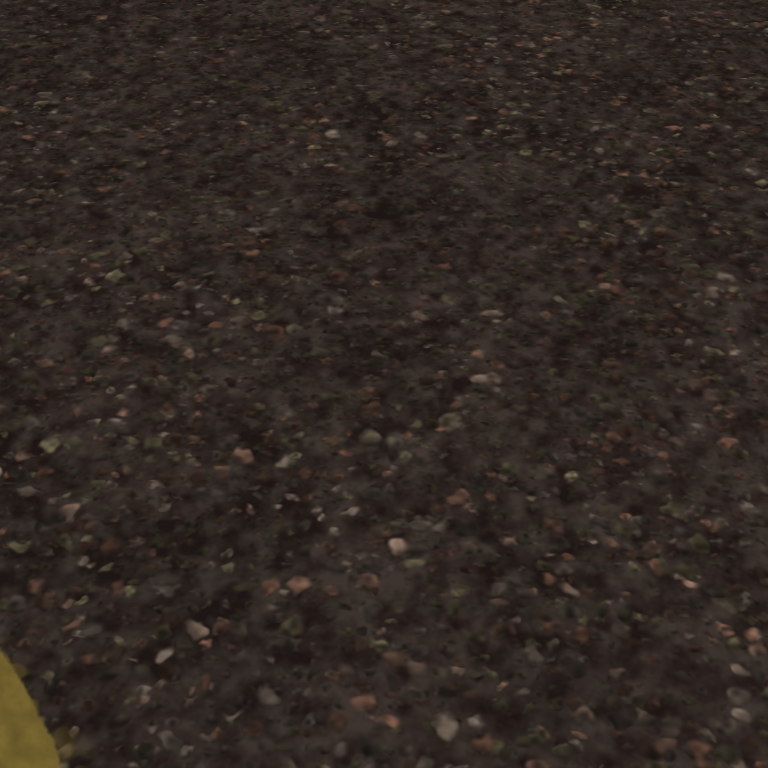
Reproduce this texture procedurally as a Shadertoy shader.

```glsl
// Worn asphalt seen at a slant: dark binder with scattered, dim mineral chips.
// Screen points are projected onto a ground plane, where noise forms the binder
// and jittered cells hold the chips; a rounded paint patch fills one corner.

const vec3 BINDER_DARK  = vec3(0.118, 0.085, 0.078);
const vec3 BINDER_LIGHT = vec3(0.240, 0.206, 0.187);
const vec3 GREY_CHIP    = vec3(1.00, 0.88, 0.78);
const vec3 RUST_CHIP    = vec3(1.10, 0.79, 0.64);
const vec3 OLIVE_CHIP   = vec3(0.99, 0.91, 0.68);
const vec3 PAINT        = vec3(0.45, 0.38, 0.18);
const float HORIZON     = 1.9;
const float TILT        = 2.0;

float hash(vec2 p) {
    return fract(sin(dot(p, vec2(127.1, 311.7))) * 43758.5453);
}

vec2 hash2(vec2 p) {
    return vec2(hash(p), hash(p + 37.3));
}

float valueNoise(vec2 p) {
    vec2 cell = floor(p);
    vec2 f = fract(p);
    f = f * f * (3.0 - 2.0 * f);
    float low  = mix(hash(cell), hash(cell + vec2(1.0, 0.0)), f.x);
    float high = mix(hash(cell + vec2(0.0, 1.0)), hash(cell + 1.0), f.x);
    return mix(low, high, f.y);
}

vec2 rotate(vec2 p, float angle) {
    float c = cos(angle);
    float s = sin(angle);
    return vec2(c * p.x - s * p.y, s * p.x + c * p.y);
}

float fbm(vec2 p) {
    float sum = 0.0;
    float weight = 0.5;
    for (int i = 0; i < 3; i++) {
        sum += weight * valueNoise(p);
        p = rotate(p, 0.6) * 2.03 + 17.7;
        weight *= 0.5;
    }
    return sum / 0.875;
}

// Perspective projection of the canvas onto the road plane
vec2 toGround(vec2 uv) {
    return vec2(uv.x - 0.5, TILT) / (HORIZON - uv.y);
}

// Mineral tint: mostly grey, with some rust and olive
vec3 chipTint(float pick) {
    vec3 tint = mix(GREY_CHIP, RUST_CHIP, smoothstep(0.5, 0.85, pick));
    return mix(tint, OLIVE_CHIP, 1.0 - smoothstep(0.15, 0.4, pick));
}

// Lays one chip per occupied cell over the given colour
vec3 layChips(vec3 colour, vec2 p, float seed, float density, float softness, float gain) {
    // Noise bends the outlines and mottles the faces
    vec2 bend = vec2(valueNoise(p * 2.3 + seed), valueNoise(p * 2.3 + seed + 53.0)) - 0.5;
    float mottle = valueNoise(p * 3.1 + seed + 19.0) - 0.5;
    for (int j = -1; j <= 1; j++) {
        for (int i = -1; i <= 1; i++) {
            vec2 cell = floor(p) + vec2(i, j);
            vec2 id = cell + seed;
            if (hash(id + 5.1) > density) continue;

            vec2 offset = p - cell - 0.2 - 0.6 * hash2(id) + 0.4 * bend;
            vec2 d = rotate(offset, (hash(id + 11.9) - 0.5) * 2.0);
            d.y *= mix(1.0, 1.8, hash(id + 23.7));
            float radius = mix(0.22, 0.5, hash(id + 31.3));
            float cover = 1.0 - smoothstep(radius - softness, radius + softness, length(d));

            // Few chips are bright; each is lit from above
            float glow = pow(hash(id + 47.2), 2.3);
            float light = 0.15 + 0.25 * gain * glow;
            light *= 1.0 + 0.6 * offset.y + 0.8 * mottle;
            colour = mix(colour, light * chipTint(hash(id + 59.8)), 0.85 * cover);
        }
    }
    return colour;
}

// Binder with coarse grain and broad stains
vec3 binder(vec2 ground, float stain) {
    float grain = fbm(ground * 72.0);
    float tone = 0.5 + 1.6 * (grain - 0.5) + 0.6 * (stain - 0.5);
    vec3 colour = mix(BINDER_DARK, BINDER_LIGHT, clamp(tone, 0.0, 1.0));
    return colour * mix(vec3(0.97, 1.01, 0.98), vec3(1.03, 0.99, 1.00), stain);
}

void mainImage(out vec4 fragColor, in vec2 fragCoord) {
    vec2 uv = fragCoord / iResolution.xy;
    vec2 ground = toGround(uv);
    float softness = mix(0.15, 0.22, uv.y);

    // Stains and clusters vary the tone and the brightness of the chips
    float stain = fbm(ground * 9.0 + 3.0);
    float cluster = smoothstep(0.25, 0.75, fbm(ground * 12.0 + 29.0));
    float gain = mix(1.05, 0.85, uv.y) * mix(0.55, 1.35, cluster);

    // Road surface: fine chips first, coarse chips on top
    vec3 colour = binder(ground, stain);
    colour = layChips(colour, ground * 84.0, 13.0, 0.6, softness + 0.05, gain * 0.85);
    colour = layChips(colour, ground * 52.0, 41.0, 0.6, softness, gain);

    // Rounded paint patch with a crumbling edge and a worn fringe
    float roughness = 0.012 * (fbm(uv * 60.0) - 0.5);
    float edge = 0.08 * (1.0 - pow(uv.y / 0.16, 1.3)) - uv.x + roughness;
    float fringe = smoothstep(-0.06, 0.0, edge) * smoothstep(0.5, 0.75, valueNoise(uv * 48.0));
    colour = mix(colour, PAINT * 0.85, 0.5 * fringe);
    vec3 paint = PAINT * (0.82 + 0.3 * fbm(uv * 45.0 + 9.0));
    colour = mix(colour, paint, smoothstep(-0.004, 0.005, edge));

    fragColor = vec4(colour, 1.0);
}
```
